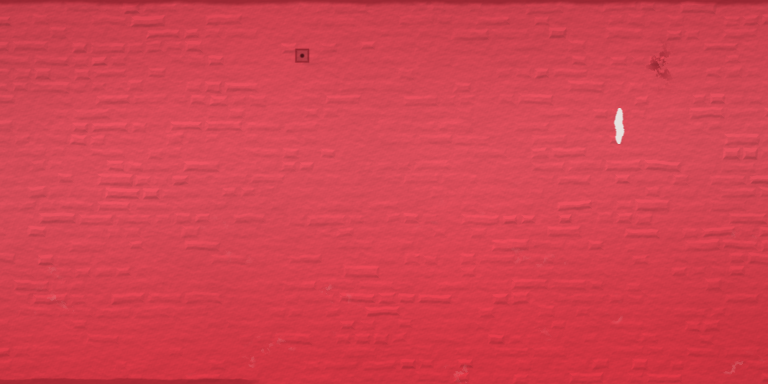
Reproduce this texture procedurally as a Shadertoy shader.

```glsl
#define COURSES 29.0
#define BRICKS_ACROSS 20.0
#define EDGE_SOFTNESS 0.011
#define RELIEF 0.27
#define GRAIN 0.17
#define GRAIN_SCALE 75.0
#define LIGHT_STEP vec2(-0.0015, 0.004)
#define TOP_RED vec3(0.79, 0.25, 0.30)
#define MIDDLE_RED vec3(0.85, 0.30, 0.35)
#define BOTTOM_RED vec3(0.81, 0.20, 0.25)
#define SHADOW_RED vec3(0.50, 0.10, 0.14)
#define BARE_PLASTER vec3(0.91, 0.88, 0.87)

float hash(vec2 p) {
    vec3 q = fract(vec3(p.xyx) * 0.1031);
    q += dot(q, q.yzx + 33.33);
    return fract((q.x + q.y) * q.z);
}

// Layered sines, roughly -1 to 1
float waves(vec2 p) {
    float sum = 0.0, amp = 0.5;
    for (int i = 0; i < 5; i++) {
        sum += amp * sin(p.x + 1.7 * sin(p.y));
        p = mat2(1.6, 1.2, -1.2, 1.6) * p + 1.3;
        amp *= 0.6;
    }
    return sum;
}

// Cellular noise: distance to the nearest scattered point
float cells(vec2 p) {
    vec2 id = floor(p), f = fract(p);
    float nearest = 2.0;
    for (int y = -1; y <= 1; y++)
    for (int x = -1; x <= 1; x++) {
        vec2 o = vec2(x, y);
        vec2 point = vec2(hash(id + o), hash(id + o + 71.0));
        nearest = min(nearest, length(o + point - f));
    }
    return nearest;
}

float boxDist(vec2 p, vec2 halfSize) {
    vec2 d = abs(p) - halfSize;
    return length(max(d, 0.0)) + min(max(d.x, d.y), 0.0);
}

// Bricks of uneven size and height, partly buried under paint
float brickHeight(vec2 p) {
    p += 0.005 * vec2(waves(p * 17.0), waves(p * 13.0 + 4.0));
    vec2 size = vec2(2.0 / BRICKS_ACROSS, 1.0 / COURSES);
    float row = floor(p.y / size.y);
    float x = p.x / size.x + 0.5 * mod(row, 2.0) + 0.35 * hash(vec2(row, 9.0));
    // Some long bricks become two short ones
    float parts = hash(vec2(floor(x), row + 40.0)) > 0.55 ? 2.0 : 1.0;
    x *= parts;
    size.x /= parts;
    vec2 id = vec2(floor(x) + 200.0 * parts, row);
    vec2 local = (vec2(fract(x), fract(p.y / size.y)) - 0.5) * size;
    float inset = 0.001 + 0.004 * hash(id + 5.0);
    float d = boxDist(local, 0.5 * size - inset);
    float raised = 0.12 + 0.88 * pow(hash(id + 17.0), 2.0);
    return raised * smoothstep(0.0, EDGE_SOFTNESS, -d);
}

float wallHeight(vec2 p) {
    float buried = 0.75 + 0.45 * waves(p * 4.0 + 2.0);
    float lumps = 0.22 * waves(p * vec2(38.0, 60.0));
    vec2 grainPos = (p + 0.006 * waves(p * 40.0)) * vec2(0.7, 1.0);
    return buried * brickHeight(p) + lumps + GRAIN * cells(grainPos * GRAIN_SCALE);
}

void mainImage(out vec4 fragColor, in vec2 fragCoord) {
    vec2 p = fragCoord / iResolution.y;
    float px = 1.2 / iResolution.y;

    // Paint: dull at the top, light in the middle, deep at the bottom
    vec3 color = mix(BOTTOM_RED, MIDDLE_RED, smoothstep(-0.05, 0.6, p.y - 0.07 * (p.x - 1.0)));
    color = mix(color, TOP_RED, smoothstep(0.6, 1.05, p.y));
    color *= 1.01 - 0.035 * pow(abs(p.x - 1.0), 2.0);
    color *= 1.0 + 0.015 * waves(p * 5.0);

    // Relief lit from above
    float slope = wallHeight(p) - wallHeight(p + LIGHT_STEP);
    color *= 1.0 + RELIEF * clamp(slope, -0.6, 0.35);

    // Faint chalky scuffs
    float scuff = smoothstep(0.6, 1.1, waves(p * vec2(9.0, 14.0) + 8.0));
    scuff *= smoothstep(0.2, 0.7, waves(p * 90.0)) * smoothstep(0.6, 0.2, p.y);
    color = mix(color, vec3(0.88, 0.48, 0.50), 0.4 * scuff);

    // Dent at the upper right
    vec2 dent = (p - vec2(1.718, 0.83)) / vec2(0.03, 0.045);
    float dentMask = exp(-dot(dent, dent)) * smoothstep(-0.1, 0.6, waves(p * 70.0));
    color = mix(color, SHADOW_RED, 0.6 * dentMask);

    // Shadowed top edge and strip along the lower left
    color = mix(color, SHADOW_RED, 0.6 * smoothstep(0.982, 0.998, p.y + 0.004 * waves(p * 20.0)));
    float strip = smoothstep(0.016, 0.010, p.y + 0.003 * waves(p * 30.0));
    color = mix(color, SHADOW_RED, 0.45 * strip * smoothstep(0.70, 0.62, p.x));

    // Small square plate with a bolt
    vec2 plate = p - vec2(0.787, 0.855);
    float plateDist = boxDist(plate, vec2(0.016));
    color *= 1.0 - 0.15 * smoothstep(px, -px, plateDist);
    color = mix(color, SHADOW_RED, 0.75 * smoothstep(0.002 + px, 0.002 - px, abs(plateDist)));
    color = mix(color, SHADOW_RED * 0.6, smoothstep(px, -px, length(plate) - 0.005));

    // Flaked patch showing plaster
    vec2 chip = p - vec2(1.613, 0.672);
    chip.x += 0.003 * waves(chip.yy * 60.0);
    float chipWidth = 0.011 * sqrt(max(0.0, 1.0 - pow(chip.y / 0.048, 2.0)));
    float chipMask = smoothstep(px, -px, abs(chip.x) - chipWidth) * step(abs(chip.y), 0.048);
    color = mix(color, BARE_PLASTER, chipMask);

    fragColor = vec4(clamp(color, 0.0, 1.0), 1.0);
}
```
